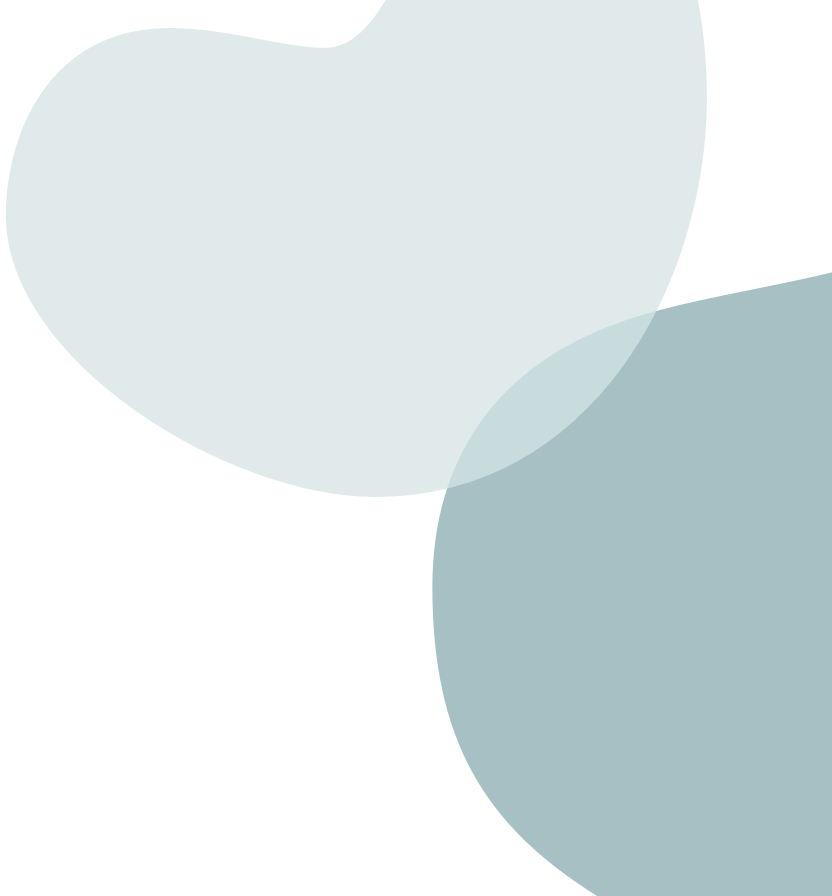
Reproduce this background procedurally as a WebGL 2 fragment shader.

```glsl
#version 300 es
precision highp float;
// Two soft, flat organic blobs overlapping on a white ground.

#define CANVAS vec2(712.0, 768.0)
#define CURVES 6
#define STEPS 32
#define PAPER vec3(1.0)
#define MIST vec3(0.882, 0.918, 0.918)
#define TEAL vec3(0.651, 0.753, 0.765)
#define OVERLAP vec3(0.784, 0.863, 0.867)

uniform vec2 u_resolution;
out vec4 fragColor;

// Closed outlines: each cubic is an anchor and two handles, y pointing down.
const vec2 MIST_BLOB[18] = vec2[18](
  vec2(5, 185),   vec2(5, 115),    vec2(42, 24),
  vec2(145, 24),  vec2(195, 24),   vec2(242, 41),
  vec2(278, 41),  vec2(300, 41),   vec2(316, 23),
  vec2(330, 0),   vec2(575, -250), vec2(605, -10),
  vec2(605, 85),  vec2(604, 246),  vec2(505, 426),
  vec2(321, 426), vec2(195, 426),  vec2(5, 309));

const vec2 TEAL_BLOB[18] = vec2[18](
  vec2(714, 233), vec2(660, 246), vec2(608, 254),
  vec2(560, 267), vec2(425, 303), vec2(370, 393),
  vec2(370, 503), vec2(370, 635), vec2(415, 708),
  vec2(511, 768), vec2(560, 799), vec2(700, 900),
  vec2(900, 900), vec2(900, 700), vec2(900, 400),
  vec2(900, 180), vec2(830, 190), vec2(765, 220));

vec2 cubic(vec2 a, vec2 b, vec2 c, vec2 d, float t) {
  float s = 1.0 - t;
  return s * s * s * a + 3.0 * s * t * (s * b + t * c) + t * t * t * d;
}

// Signed distance to a closed outline, negative inside.
float blobDistance(vec2 p, vec2 outline[18]) {
  float nearest = 1e9;
  float side = 1.0;
  vec2 from = outline[0];
  for (int i = 0; i < CURVES; i++) {
    int k = 3 * i;
    vec2 next = outline[(k + 3) % (3 * CURVES)];
    for (int j = 1; j <= STEPS; j++) {
      vec2 to = cubic(outline[k], outline[k + 1], outline[k + 2], next,
                      float(j) / float(STEPS));
      vec2 edge = to - from;
      vec2 rel = p - from;
      vec2 gap = rel - edge * clamp(dot(rel, edge) / dot(edge, edge), 0.0, 1.0);
      nearest = min(nearest, dot(gap, gap));
      // Flip the side whenever a horizontal ray crosses the edge.
      if ((from.y > p.y) != (to.y > p.y) &&
          rel.x < edge.x * rel.y / edge.y) side = -side;
      from = to;
    }
  }
  return side * sqrt(nearest);
}

void main() {
  vec2 p = gl_FragCoord.xy / u_resolution * CANVAS;
  p.y = CANVAS.y - p.y;
  float pixel = CANVAS.y / u_resolution.y;

  // Antialiased coverage of each blob.
  float mist = clamp(0.5 - blobDistance(p, MIST_BLOB) / pixel, 0.0, 1.0);
  float teal = clamp(0.5 - blobDistance(p, TEAL_BLOB) / pixel, 0.0, 1.0);

  vec3 below = mix(PAPER, TEAL, teal);
  vec3 above = mix(MIST, OVERLAP, teal);
  fragColor = vec4(mix(below, above, mist), 1.0);
}
```
